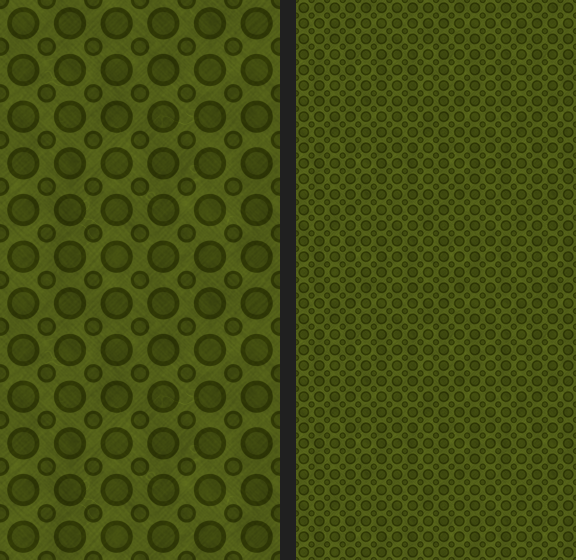
Left: one tile. Right: repeated 3 by 3.
Write a Shadertoy shader that draws this pattern.

```glsl
// Olive grid of large and small ringed discs over a faintly cross-hatched, scuffed ground.

const vec2  REPEATS      = vec2(6.0, 12.0);   // cells across and down
const vec2  WEAR_TILES   = vec2(1.0, 2.0);    // wear texture tiles across and down
const vec2  BIG_RADII    = vec2(0.345, 0.244);  // outer, inner, in cells
const vec2  SMALL_RADII  = vec2(0.198, 0.130);
const vec3  GROUND_COLOR = vec3(0.319, 0.369, 0.094);
const vec3  RING_COLOR   = vec3(0.186, 0.219, 0.023);
const vec3  DISC_COLOR   = vec3(0.250, 0.292, 0.060);
const float HATCH_AMOUNT  = 0.13;
const float MOTTLE_AMOUNT = 0.09;
const float GRAIN_AMOUNT  = 0.06;
const float SCUFF_AMOUNT  = 0.13;

// Integer hash of a lattice point to a unit gradient
vec2 latticeGradient(vec2 cell, float seed) {
    uvec2 q = uvec2(cell) + uvec2(uint(seed) * 7919u, 17u);
    uint h = q.x * 1597334677u ^ q.y * 3812015801u;
    h = (h ^ (h >> 15)) * 2246822519u;
    h = (h ^ (h >> 13)) * 3266489917u;
    h ^= h >> 16;
    float angle = float(h & 65535u) / 65536.0 * 6.28319;
    return vec2(cos(angle), sin(angle));
}

float cornerValue(vec2 cell, vec2 corner, vec2 f, vec2 period, float seed) {
    return dot(latticeGradient(mod(cell + corner, period), seed), f - corner);
}

// Gradient noise that wraps after a whole number of lattice cells
float wrapNoise(vec2 p, vec2 period, float seed) {
    vec2 cell = floor(p), f = p - cell;
    vec2 w = f * f * f * (f * (f * 6.0 - 15.0) + 10.0);
    float bottom = mix(cornerValue(cell, vec2(0, 0), f, period, seed),
                       cornerValue(cell, vec2(1, 0), f, period, seed), w.x);
    float top = mix(cornerValue(cell, vec2(0, 1), f, period, seed),
                    cornerValue(cell, vec2(1, 1), f, period, seed), w.x);
    return mix(bottom, top, w.y);
}

float tiledNoise(vec2 p, vec2 frequency, float seed) {
    return wrapNoise(p * frequency, frequency, seed);
}

// Fine strokes along both diagonals, each direction fading in and out in patches
float crossHatch(vec2 p) {
    vec2 diagonal = vec2(p.x + p.y, p.x - p.y);
    float rising  = tiledNoise(diagonal, vec2(9.0, 85.0), 1.0);
    float falling = tiledNoise(diagonal, vec2(85.0, 9.0), 2.0);
    float patches = smoothstep(-0.35, 0.35, tiledNoise(p, vec2(7.0), 3.0));
    return rising * mix(0.4, 1.0, patches) + falling * mix(1.0, 0.4, patches);
}

// Soft clouds from three octaves
float mottle(vec2 p) {
    float sum = 0.0, amplitude = 1.0, frequency = 6.0;
    for (int i = 0; i < 3; i++) {
        sum += amplitude * tiledNoise(p, vec2(frequency), 4.0 + float(i));
        amplitude *= 0.6;
        frequency *= 2.0;
    }
    return sum;
}

// Sparse pale scrapes where a thin noise contour meets a mask
float scuffs(vec2 p) {
    float contour = abs(tiledNoise(p, vec2(19.0, 23.0), 8.0));
    float mask = smoothstep(0.22, 0.5, tiledNoise(p, vec2(8.0), 9.0));
    return mask * (1.0 - smoothstep(0.0, 0.09, contour));
}

float wear(vec2 p) {
    return 1.0 + HATCH_AMOUNT * crossHatch(p)
               + MOTTLE_AMOUNT * mottle(p)
               + GRAIN_AMOUNT * tiledNoise(p, vec2(110.0), 10.0)
               + SCUFF_AMOUNT * scuffs(p);
}

float coverage(float signedDistance, float pixel) {
    return 1.0 - smoothstep(-0.75 * pixel, 0.75 * pixel, signedDistance);
}

vec3 ringedDisc(vec3 under, float dist, vec2 radii, float pixel) {
    vec3 color = mix(under, RING_COLOR, coverage(dist - radii.x, pixel));
    return mix(color, DISC_COLOR, coverage(dist - radii.y, pixel));
}

void mainImage(out vec4 fragColor, in vec2 fragCoord) {
    vec2 uv = fragCoord / iResolution.xy;
    vec2 grid = uv * REPEATS;
    float pixel = REPEATS.y / iResolution.y;

    // Large discs sit at cell centres, small ones at cell corners
    float bigDistance = length(fract(grid) - 0.5);
    float smallDistance = length(fract(grid + 0.5) - 0.5);

    vec3 color = ringedDisc(GROUND_COLOR, bigDistance, BIG_RADII, pixel);
    color = ringedDisc(color, smallDistance, SMALL_RADII, pixel);
    fragColor = vec4(color * wear(uv * WEAR_TILES), 1.0);
}
```
